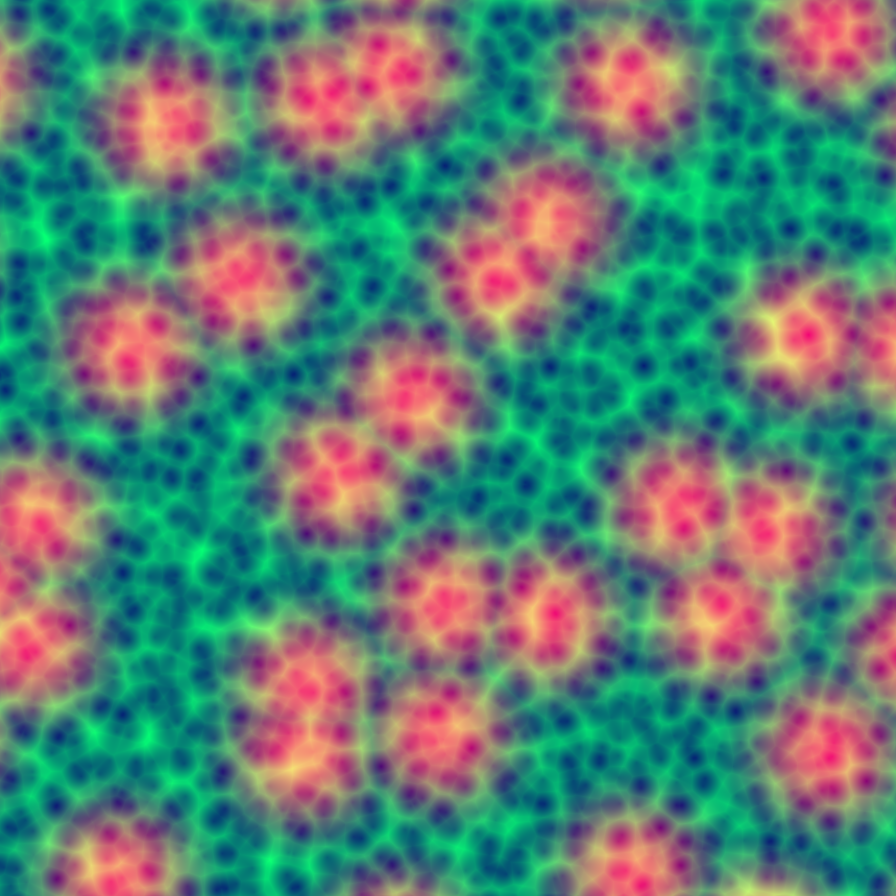
A Shadertoy shader for this texture:

```glsl
// Soft red islands on a teal and navy ground, veined by a fine pale web.
// Coarse cellular noise drives the red channel, two overlaid fine layers
// drive the green one, and blue stays nearly constant.

const float ISLAND_SCALE  = 5.1;    // islands across the canvas
const float WEB_SCALE     = 23.0;   // large meshes across the canvas
const float MESH_SCALE    = 37.0;   // small meshes across the canvas
const float MESH_SHARE    = 0.42;   // weight of the small meshes
const float JITTER        = 0.92;   // scatter of the cell points
const float ISLAND_CORE   = 0.04;   // distance where red starts to fade
const float ISLAND_RIM    = 0.66;   // distance where red is gone
const float RIM_FRAY      = 0.12;   // how far the web frays the rims
const float RED_LOW       = 0.02;
const float RED_HIGH      = 0.96;
const float GREEN_BASE    = 0.01;
const float GREEN_GAIN    = 1.04;
const float CHANNEL_GREEN = 0.10;   // extra green between the islands
const float BLUE_LEVEL    = 0.455;

// Two random values in 0..1 for a grid cell.
vec2 hash22(vec2 p) {
    vec3 q = fract(p.xyx * vec3(0.1031, 0.1030, 0.0973));
    q += dot(q, q.yzx + 33.33);
    return fract((q.xx + q.yz) * q.zy);
}

// Distance to the nearest scattered point, in cell units.
float cellDistance(vec2 p, float seed) {
    vec2 cell = floor(p);
    vec2 local = p - cell;
    float nearest = 8.0;
    for (int y = -1; y <= 1; y++) {
        for (int x = -1; x <= 1; x++) {
            vec2 offset = vec2(x, y);
            vec2 jitter = (hash22(cell + offset + seed) - 0.5) * JITTER + 0.5;
            vec2 toPoint = offset + jitter - local;
            nearest = min(nearest, dot(toPoint, toPoint));
        }
    }
    return sqrt(nearest);
}

void mainImage(out vec4 fragColor, in vec2 fragCoord) {
    vec2 uv = fragCoord / iResolution.y;

    // Fine web: dark meshes with bright, overlapping walls.
    float web = mix(cellDistance(uv * WEB_SCALE, 41.0),
                    cellDistance(uv * MESH_SCALE, 87.0), MESH_SHARE);

    // Islands, their rims slightly frayed by the web.
    float reach = cellDistance(uv * ISLAND_SCALE, 13.0);
    float frayed = reach - RIM_FRAY * (web - 0.42);
    float island = 1.0 - smoothstep(ISLAND_CORE, ISLAND_RIM, frayed);

    // Channels between the islands lean towards green.
    float channel = smoothstep(0.3, 0.7, reach);

    float red = mix(RED_LOW, RED_HIGH, island);
    float green = GREEN_BASE + GREEN_GAIN * web + CHANNEL_GREEN * channel;
    fragColor = vec4(clamp(vec3(red, green, BLUE_LEVEL), 0.0, 1.0), 1.0);
}
```
